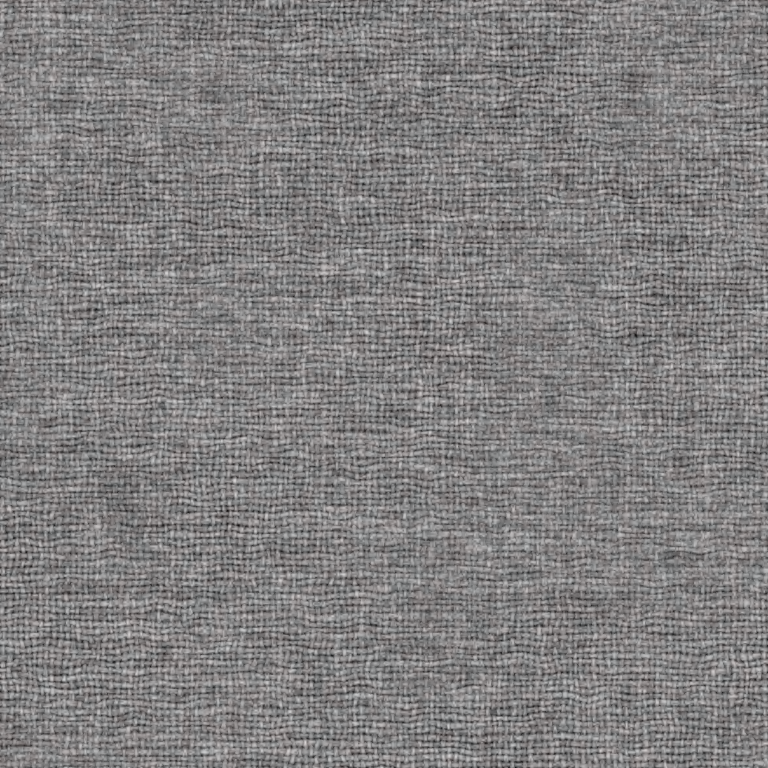
This texture is drawn by a Shadertoy shader. Its source:

```glsl
// Grey plain-weave linen with fine uneven threads, broken dark gaps and faint streaks.
#define THREADS vec2(122.0, 114.0) // warp and weft threads per canvas
#define MEAN_TONE 0.535            // average brightness
#define RELIEF 0.22                // shading from thread roundness
#define CRIMP 0.30                 // over and under height of threads
#define WEFT_STREAK 0.17           // tone spread of horizontal threads
#define WARP_STREAK 0.10           // tone spread of vertical threads
#define CLOUD 0.035                // tone spread of large patches
#define FIBRE 0.25                 // fine fibre grain
#define GAP 0.16                   // darkness of gaps between weft threads
#define KNOT 0.09                  // tone spread between single crossings
#define WOBBLE 0.8                 // thread waviness, in threads
#define TINT 0.024                 // warm and cool drift

const float PI = 3.14159;

float hash(vec2 p) {
    vec3 q = fract(p.xyx * 0.1031);
    q += dot(q, q.yzx + 33.33);
    return fract((q.x + q.y) * q.z);
}

float noise(vec2 p) {
    vec2 i = floor(p), f = fract(p);
    f = f * f * (3.0 - 2.0 * f);
    return mix(mix(hash(i), hash(i + vec2(1, 0)), f.x),
               mix(hash(i + vec2(0, 1)), hash(i + vec2(1, 1)), f.x), f.y);
}

// Tone along one thread: long slubs plus short flecks, centred on zero.
float threadTone(float along, float id, float seed) {
    float slub = noise(vec2(along * 0.09 + seed, id + seed));
    float fleck = noise(vec2(along * 0.5 + seed, id + 2.0 * seed));
    return 0.5 * slub + 0.5 * fleck - 0.5;
}

vec3 linen(vec2 uv) {
    // Thread grid with wavy, uneven spacing
    vec2 wave = vec2(noise(uv * vec2(58.0, 40.0) + 7.0), noise(uv * vec2(34.0, 58.0) + 61.0));
    vec2 p = uv * THREADS + WOBBLE * (wave - 0.5);
    vec2 cell = floor(p), f = fract(p) - 0.5;
    float weftOver = 1.0 - 2.0 * mod(cell.x + cell.y, 2.0);

    // Rounded threads that rise and dip at each crossing
    vec2 profile = cos(PI * f);
    float weftHeight = profile.y + CRIMP * weftOver * profile.x;
    float warpHeight = profile.x - CRIMP * weftOver * profile.y;
    float weftShown = smoothstep(-0.12, 0.12, weftHeight - warpHeight);
    float height = mix(warpHeight, weftHeight, weftShown);

    // Broken dark lines between rows
    float broken = noise(vec2(p.x * 0.4, floor(p.y + 0.5) + 29.0));
    float gap = GAP * smoothstep(0.22, 0.5, abs(f.y)) * broken;

    // Patches change the tone slightly and the depth of the weave
    float cloud = 0.5 * noise(uv * vec2(5.0, 6.0) + 3.0) + 0.5 * noise(uv * vec2(17.0, 21.0) + 19.0) - 0.5;
    float depth = 1.0 + 0.7 * (noise(uv * 7.0 + 41.0) - 0.5);

    // Thread tones, with a little of the covered thread showing through
    float weftTone = WEFT_STREAK * threadTone(p.x, cell.y, 13.0);
    float warpTone = WARP_STREAK * threadTone(p.y, cell.x, 151.0);
    float tone = weftTone * mix(0.6, 1.1, weftShown) + warpTone * mix(1.1, 0.5, weftShown);
    tone += KNOT * (hash(cell + 211.0) - 0.5) * profile.x * profile.y;

    // Light from above, and fibre grain running along the visible thread
    float light = 0.08 * f.y * weftShown + 0.02 * (1.0 - weftShown);
    vec2 stretch = mix(vec2(440.0, 270.0), vec2(270.0, 440.0), step(0.5, weftShown));
    float grain = FIBRE * (noise(uv * stretch + 5.0) - 0.5);

    float value = MEAN_TONE + RELIEF * depth * (height - 0.99) - gap + tone + CLOUD * cloud + light + grain;
    float warmth = noise(uv * vec2(70.0, 95.0) + 83.0) - 0.4;
    return vec3(value) + TINT * warmth * vec3(1.0, -0.2, -0.4) + vec3(0.002, -0.002, 0.0);
}

void mainImage(out vec4 fragColor, in vec2 fragCoord) {
    // Four samples per pixel smooth the thread edges
    vec3 colour = vec3(0.0);
    for (int i = 0; i < 4; i++) {
        vec2 offset = vec2(i % 2, i / 2) * 0.5 - 0.25;
        colour += linen((fragCoord + offset) / iResolution.y);
    }
    fragColor = vec4(clamp(colour * 0.25, 0.0, 1.0), 1.0);
}
```
